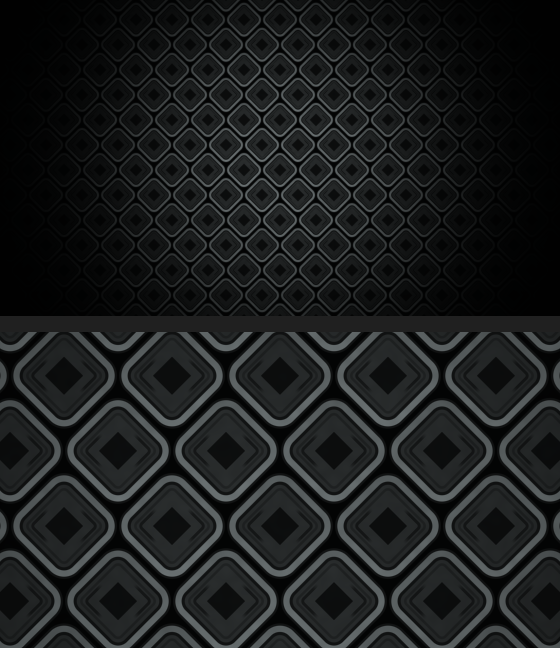
Top, the full canvas; bottom, a detail of the centre.
A Shadertoy shader for this pattern:

```glsl
// Staggered lattice of rounded diamond tiles: pale rims, dark grooves, layered
// plates and a small dark core, lit by a soft central glow that fades to black.
// Each tile is a rotated rounded-box distance; gradient noise adds faint wear.

const float TILE_WIDTH = 0.1139;            // horizontal pitch, in canvas heights
const vec2 PITCH = vec2(1.0, 1.392);        // lattice period, in tile widths
const vec2 LATTICE_ORIGIN = vec2(0.0, -0.038);
const vec3 STEEL_TINT = vec3(0.94, 1.0, 1.01);
const vec3 SHADOW = vec3(0.002, 0.004, 0.004);

vec2 hashGradient(vec2 p) {
    vec2 h = vec2(dot(p, vec2(127.1, 311.7)), dot(p, vec2(269.5, 183.3)));
    return 2.0 * fract(sin(h) * 43758.5) - 1.0;
}

float gradientNoise(vec2 p) {
    vec2 i = floor(p), f = fract(p);
    vec2 u = f * f * f * (f * (f * 6.0 - 15.0) + 10.0);
    vec2 e = vec2(0.0, 1.0);
    float a = dot(hashGradient(i), f);
    float b = dot(hashGradient(i + e.yx), f - e.yx);
    float c = dot(hashGradient(i + e.xy), f - e.xy);
    float d = dot(hashGradient(i + e.yy), f - e.yy);
    return mix(mix(a, b, u.x), mix(c, d, u.x), u.y);
}

// Square turned by 45 degrees, with rounded corners.
float roundedDiamond(vec2 p, float halfSide, float radius) {
    vec2 q = abs(vec2(p.x + p.y, p.y - p.x)) * 0.70711 - halfSide + radius;
    return length(max(q, 0.0)) + min(max(q.x, q.y), 0.0) - radius;
}

float fillMask(float d, float aa) {
    return smoothstep(aa, -aa, d);
}

float lineMask(float d, float offset, float halfWidth, float aa) {
    return fillMask(abs(d - offset) - halfWidth, aa);
}

// Offset from the nearest centre of a staggered lattice.
vec2 staggeredCell(vec2 p, vec2 pitch) {
    vec2 a = p - pitch * round(p / pitch);
    vec2 s = p - 0.5 * pitch;
    vec2 b = s - pitch * round(s / pitch);
    return abs(a.x) + abs(a.y) < abs(b.x) + abs(b.y) ? a : b;
}

float tileTone(vec2 q, float aa) {
    float d = roundedDiamond(q, 0.388, 0.18);
    float tone = mix(0.012, 0.07, fillMask(d - 0.016, aa));
    tone = mix(tone, 0.40 - 0.08 * q.y, lineMask(d, -0.034, 0.029, aa));
    tone = mix(tone, 0.165, fillMask(d + 0.092, aa));

    // Inset groove, then brackets that hug the plate's side corners.
    tone = mix(tone, 0.125, lineMask(d, -0.135, 0.012, aa));
    float plate = roundedDiamond(q, 0.20, 0.02);
    float sides = smoothstep(-0.02, 0.10, abs(q.x) - abs(q.y));
    tone = mix(tone, 0.085, sides * lineMask(plate, 0.012, 0.016, aa));

    tone = mix(tone, 0.165, fillMask(plate, aa));
    float core = roundedDiamond(q, 0.125, 0.008);
    return mix(tone, 0.05, fillMask(core, aa));
}

float centralGlow(vec2 p) {
    float r = length(p);
    return exp(-2.3 * r * r) * smoothstep(1.0, 0.28, r);
}

void mainImage(out vec4 fragColor, in vec2 fragCoord) {
    vec2 p = (fragCoord - 0.5 * iResolution.xy) / iResolution.y;
    vec2 grid = (p - LATTICE_ORIGIN) / TILE_WIDTH;
    float aa = 0.75 / (iResolution.y * TILE_WIDTH);

    vec2 q = staggeredCell(grid, PITCH);
    vec2 centre = grid - q;

    // Slow tile-to-tile drift plus fine surface grain.
    float wear = 1.0 + 0.10 * gradientNoise(centre * 0.73 + 0.31)
                     + 0.10 * gradientNoise(grid * 9.0);

    float tone = tileTone(q, aa) * wear * centralGlow(p);
    fragColor = vec4(SHADOW + tone * STEEL_TINT, 1.0);
}
```
